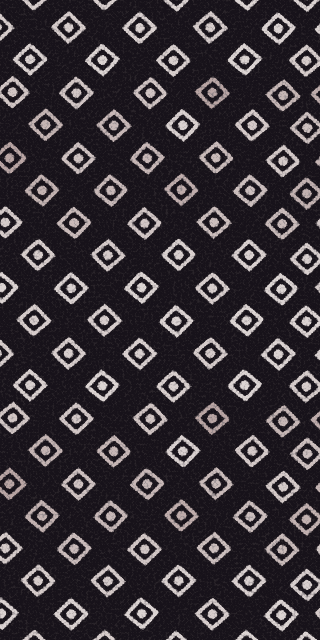
Give the GLSL for this pattern, as a Shadertoy shader.

```glsl
// Woven dark cloth printed with staggered outlined diamonds, each with a centre dot.
// Rows drift sideways and restart every ten rows; a join near the right squeezes columns.
// Cellular noise and layered sines give the weave, rough edges and worn ink.

const float WIDTH = 384.0;                    // layout units across the canvas
const float ROW_STEP = 39.1;                  // distance between rows
const float ROW_START = 111.0;                // first row of a block, from the top
const float BLOCK_ROWS = 10.0;                // rows before the drift restarts
const float COLUMN_STEP = 82.3;               // column pitch in the first row
const float COLUMN_GROWTH = 0.4;              // pitch gained per row
const float FIRST_COLUMN = 15.7;
const float ROW_DRIFT = 2.45;                 // leftward drift per row
const float JOIN_X = 327.0;                   // columns crowd together past here
const float JOIN_SQUEEZE = 0.27;
const vec2 DIAMOND_SIZE = vec2(18.6, 17.3);   // half axes of the outline's centre line
const float LINE_HALF_WIDTH = 2.2;
const float DOT_RADIUS = 5.6;
const float CORNER_SOFTNESS = 1.3;
const float EDGE_ROUGHNESS = 1.5;
const float GRAIN_SIZE = 2.9;
const float THREAD_SIZE = 3.2;

const vec3 CLOTH_DARK = vec3(0.090, 0.072, 0.100);
const vec3 CLOTH_LIGHT = vec3(0.165, 0.143, 0.165);
const vec3 INK_LIGHT = vec3(0.865, 0.835, 0.830);
const vec3 INK_WORN = vec3(0.660, 0.630, 0.640);
const vec3 INK_DULL = vec3(0.730, 0.650, 0.645);

vec2 hash2(vec2 p) {
    vec3 h = fract(p.xyx * vec3(0.1031, 0.1030, 0.0973));
    h += dot(h, h.yzx + 33.33);
    return fract((h.xx + h.yz) * h.zy);
}

// Distance to the nearest scattered point.
float cellular(vec2 p) {
    vec2 cell = floor(p);
    float nearest = 4.0;
    for (int j = -1; j <= 1; j++)
        for (int i = -1; i <= 1; i++) {
            vec2 id = cell + vec2(i, j);
            vec2 offset = id + hash2(id + 71.0) - p;
            nearest = min(nearest, dot(offset, offset));
        }
    return sqrt(nearest);
}

// Signed distance to the outlined diamond and its dot.
float diamondMotif(vec2 p) {
    vec2 q = sqrt(p * p + CORNER_SOFTNESS * CORNER_SOFTNESS);
    vec2 normal = normalize(1.0 / DIAMOND_SIZE);
    float outline = abs(dot(q, normal) - DIAMOND_SIZE.x * normal.x) - LINE_HALF_WIDTH;
    float dotShape = mix(length(p), dot(q, normal), 0.3) - DOT_RADIUS;
    return min(outline, dotShape);
}

// Nearest motif: x = distance, y = how dull its ink is.
vec2 printedMotifs(vec2 p) {
    vec2 best = vec2(1e3, 0.0);
    float nearRow = round((p.y - ROW_START) / ROW_STEP);
    for (int j = -1; j <= 1; j++) {
        float row = nearRow + float(j);
        float k = mod(row, BLOCK_ROWS);
        float pitch = COLUMN_STEP + COLUMN_GROWTH * k;
        float start = FIRST_COLUMN - ROW_DRIFT * k + 0.5 * pitch * mod(k, 2.0);
        float nearColumn = round((p.x - start) / pitch);
        for (int i = -1; i <= 1; i++) {
            float column = nearColumn + float(i);
            vec2 id = vec2(k, column + 20.0);
            vec2 jitter = hash2(id) - 0.5;
            vec2 centre = vec2(start + column * pitch, ROW_START + row * ROW_STEP);
            float pastJoin = max(centre.x - JOIN_X, 0.0);
            centre.x -= JOIN_SQUEEZE * pastJoin;
            // The restart row and the join are less evenly placed.
            if (k < 0.5) centre.x -= 7.0 * mod(column, 2.0);
            centre += jitter * (pastJoin > 0.0 ? vec2(4.0, 5.0) : vec2(1.6));
            centre.y += min(pastJoin, 2.0);

            vec2 look = hash2(id + 37.0);
            float turn = (look.x - 0.5) * 0.12;
            vec2 q = mat2(cos(turn), -sin(turn), sin(turn), cos(turn)) * (p - centre);
            float dull = look.y * (1.0 - smoothstep(2.5, 5.5, k)) + 0.2 * look.x;
            float d = diamondMotif(q);
            if (d < best.x) best = vec2(d, dull);
        }
    }
    return best;
}

void mainImage(out vec4 fragColor, in vec2 fragCoord) {
    float pixel = WIDTH / iResolution.x;
    vec2 p = vec2(fragCoord.x, iResolution.y - fragCoord.y) * pixel;

    // Cloth weave
    float grain = cellular(p / GRAIN_SIZE);
    vec2 thread = p * 6.2832 / THREAD_SIZE;
    float weave = sin(thread.x + 0.6 * sin(p.y * 0.21)) * sin(thread.y + 0.6 * sin(p.x * 0.17));
    float clothLight = smoothstep(0.38, 0.95, grain + 0.14 * weave);
    vec3 colour = mix(CLOTH_DARK, CLOTH_LIGHT, clothLight);

    // Printed ink, thinned where the grain is open
    vec2 motif = printedMotifs(p);
    float d = motif.x + EDGE_ROUGHNESS * (grain - 0.45);
    float cover = 1.0 - smoothstep(-0.75 * pixel, 0.75 * pixel, d);
    float wear = smoothstep(0.35, 0.95, grain + 0.1 * weave);
    vec3 ink = mix(INK_LIGHT, INK_DULL, clamp(motif.y, 0.0, 1.0));
    ink = mix(ink, INK_WORN, 0.75 * wear);
    cover *= 1.0 - 0.25 * wear * motif.y;

    fragColor = vec4(mix(colour, ink, cover), 1.0);
}
```
